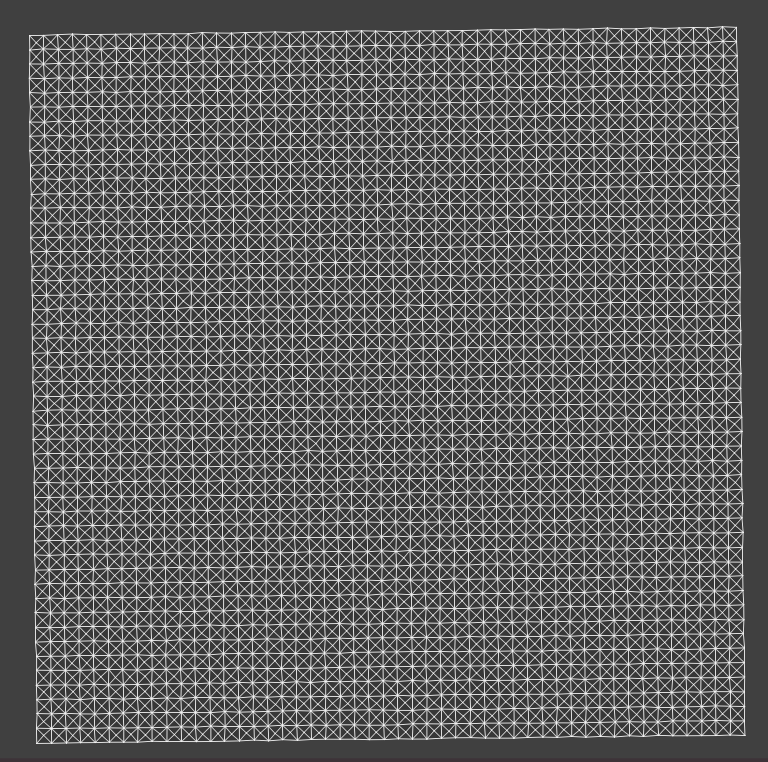
This pattern is drawn by a WebGL 2 fragment shader. Its source:

```glsl
#version 300 es
precision highp float;
// A slightly tilted white wireframe mesh, 49 by 49 crossed squares, on dark grey.
uniform vec2 u_resolution;
out vec4 fragColor;

const float CELLS = 49.0;

vec2 hash2(vec2 p) {
  vec3 q = fract(p.xyx * vec3(0.1031, 0.1030, 0.0973));
  q += dot(q, q.yzx + 33.33);
  return fract((q.xx + q.yz) * q.zy);
}

// Mesh vertex, nudged a little off the regular lattice
vec2 vertex(vec2 id) {
  return id + 0.08 * (hash2(id * 2.0 + 7.0) - 0.5);
}

float segmentDistance(vec2 p, vec2 a, vec2 b) {
  vec2 pa = p - a, ba = b - a;
  return length(pa - ba * clamp(dot(pa, ba) / dot(ba, ba), 0.0, 1.0));
}

// Share of a pixel covered by a line, also when thinner than the pixel
float stroke(vec2 p, vec2 a, vec2 b, float width, float pixel) {
  float d = segmentDistance(p, a, b);
  return clamp((d + 0.5 * width) / pixel + 0.5, 0.0, 1.0)
       - clamp((d - 0.5 * width) / pixel + 0.5, 0.0, 1.0);
}

void main() {
  // Tilted mesh space, one unit per square
  float cell = 0.01896, tilt = 0.01133;
  vec2 uv = gl_FragCoord.xy / u_resolution.y;
  vec2 p = uv - vec2(0.5079, 0.4947);
  float c = cos(tilt), s = sin(tilt);
  p = vec2(c * p.x + s * p.y, c * p.y - s * p.x) / cell + 0.5 * CELLS;
  float pixel = 1.0 / (u_resolution.y * cell);

  // Edges and diagonals of the neighbouring squares
  float gap = 1.0;
  for (int j = -1; j <= 1; j++) {
    for (int i = -1; i <= 1; i++) {
      vec2 id = floor(p) + vec2(i, j);
      if (min(id.x, id.y) < 0.0 || max(id.x, id.y) > CELLS) continue;
      vec2 a = vertex(id);
      vec2 b = vertex(id + vec2(1, 0));
      vec2 d = vertex(id + vec2(0, 1));
      if (id.x < CELLS) gap *= 1.0 - stroke(p, a, b, 0.062, pixel);
      if (id.y < CELLS) gap *= 1.0 - stroke(p, a, d, 0.062, pixel);
      if (max(id.x, id.y) < CELLS) {
        vec2 e = vertex(id + 1.0);
        vec2 centre = vertex(id + 0.5);
        gap *= 1.0 - stroke(p, a, centre, 0.05, pixel);
        gap *= 1.0 - stroke(p, b, centre, 0.05, pixel);
        gap *= 1.0 - stroke(p, d, centre, 0.05, pixel);
        gap *= 1.0 - stroke(p, e, centre, 0.05, pixel);
      }
    }
  }

  // Ground: darker inside the mesh, with a thin dark strip along the bottom
  vec2 q = abs(p - 0.5 * CELLS);
  float inside = smoothstep(-pixel, pixel, 0.5 * CELLS - max(q.x, q.y));
  vec3 ground = mix(vec3(0.25), vec3(0.215), inside);
  float strip = 1.0 - smoothstep(0.004, 0.006, uv.y);
  ground = mix(ground, vec3(0.24, 0.2, 0.22), strip);

  fragColor = vec4(mix(ground, vec3(0.95), 1.0 - gap), 1.0);
}
```
